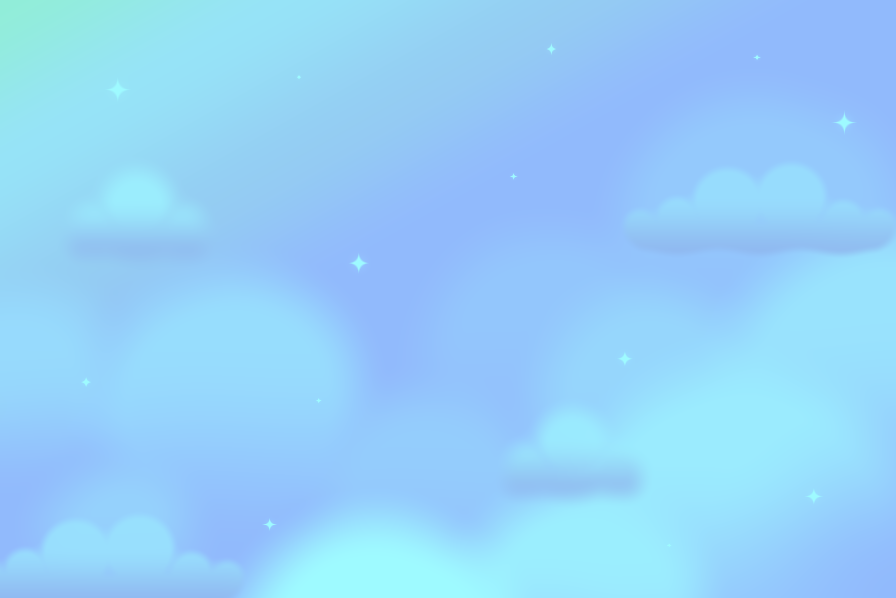
This background is drawn by a Shadertoy shader. Its source:

```glsl
const vec3 MINT = vec3(0.57, 0.93, 0.85);
const vec3 PALE_CYAN = vec3(0.59, 0.89, 0.97);
const vec3 DUSK_TEAL = vec3(0.58, 0.80, 0.95);
const vec3 PERIWINKLE = vec3(0.57, 0.73, 0.99);
const vec3 AZURE = vec3(0.59, 0.85, 0.99);
const vec3 AQUA = vec3(0.62, 0.98, 1.00);
const vec3 CLOUD_SHADE = vec3(0.56, 0.71, 0.93);
const vec2 SKY_AXIS = vec2(0.49, -0.87);
const float HAZE_SOFTNESS = 0.06;
const float HAZE_WARP = 0.025;
const float STAR_GLOW = 0.22;

// Haze banks, back to front: centre, radius, brightness
const vec4 HAZE[11] = vec4[](
    vec4(1.27, 0.60, 0.24, 0.25), vec4(0.92, 0.40, 0.20, 0.20),
    vec4(0.03, 0.35, 0.16, 0.52), vec4(0.39, 0.32, 0.22, 0.56),
    vec4(0.72, 0.17, 0.17, 0.30), vec4(1.10, 0.30, 0.20, 0.46),
    vec4(1.47, 0.34, 0.26, 0.65), vec4(0.20, 0.10, 0.12, 0.38),
    vec4(1.24, 0.12, 0.27, 0.78), vec4(0.97, -0.02, 0.20, 0.82),
    vec4(0.63, -0.10, 0.23, 1.00));

// Cloud puffs: centre, radius; small clouds use the first three
const vec3 SMALL_PUFFS[3] = vec3[](
    vec3(0.0, 0.0, 0.060), vec3(-0.072, -0.037, 0.038), vec3(0.075, -0.040, 0.038));
const vec3 WIDE_PUFFS[6] = vec3[](
    vec3(-0.053, 0.0, 0.058), vec3(0.053, 0.008, 0.058),
    vec3(-0.137, -0.027, 0.036), vec3(-0.200, -0.038, 0.026),
    vec3(0.140, -0.032, 0.036), vec3(0.200, -0.038, 0.027));

// Stars: centre, arm length
const vec3 STARS[13] = vec3[](
    vec3(0.197, 0.850, 0.022), vec3(0.922, 0.918, 0.011), vec3(1.266, 0.904, 0.007),
    vec3(1.412, 0.795, 0.020), vec3(0.600, 0.560, 0.019), vec3(0.859, 0.705, 0.007),
    vec3(0.500, 0.871, 0.006), vec3(1.045, 0.400, 0.015), vec3(0.144, 0.361, 0.011),
    vec3(0.533, 0.330, 0.006), vec3(0.451, 0.123, 0.012), vec3(1.361, 0.170, 0.016),
    vec3(1.119, 0.088, 0.005));

float hash(vec2 cell) {
    vec3 h = fract(vec3(cell.xyx) * 0.1031);
    h += dot(h, h.yzx + 33.33);
    return fract((h.x + h.y) * h.z);
}

float noise(vec2 p) {
    vec2 cell = floor(p), f = fract(p);
    f = f * f * (3.0 - 2.0 * f);
    return mix(mix(hash(cell), hash(cell + vec2(1, 0)), f.x),
               mix(hash(cell + vec2(0, 1)), hash(cell + vec2(1, 1)), f.x), f.y);
}

vec3 skyColor(vec2 p) {
    float d = dot(p - vec2(0.0, 1.0), SKY_AXIS);
    vec3 col = mix(MINT, PALE_CYAN, smoothstep(0.0, 0.25, d));
    col = mix(col, DUSK_TEAL, smoothstep(0.22, 0.50, d));
    return mix(col, PERIWINKLE, smoothstep(0.46, 0.68, d));
}

vec3 hazeColor(float brightness) {
    return brightness < 0.5 ? mix(PERIWINKLE, AZURE, brightness * 2.0)
                            : mix(AZURE, AQUA, brightness * 2.0 - 1.0);
}

float smoothMin(float a, float b, float k) {
    float h = max(k - abs(a - b), 0.0) / k;
    return min(a, b) - h * h * k * 0.25;
}

// Puffs joined to a rounded base with a gently rippled underside
void addCloud(inout vec3 col, vec2 q, bool wide, float softness, vec3 light) {
    float halfWidth = wide ? 0.19 : 0.085;
    vec2 base = q + vec2(0.0, 0.055 + 0.004 * cos(q.x * 46.0));
    base.x -= clamp(base.x, -halfWidth, halfWidth);
    float d = length(base) - 0.026;
    int count = wide ? 6 : 3;
    for (int i = 0; i < count; i++) {
        vec3 puff = wide ? WIDE_PUFFS[i] : SMALL_PUFFS[i];
        d = smoothMin(d, length(q - puff.xy) - puff.z, 0.015);
    }
    float mask = 1.0 - smoothstep(-softness, softness, d);
    vec3 body = mix(CLOUD_SHADE, light, smoothstep(-0.095, 0.015, q.y));
    col = mix(col, body, mask * (wide ? 0.85 : 0.9));
}

void mainImage(out vec4 fragColor, in vec2 fragCoord) {
    vec2 p = fragCoord / iResolution.y;
    vec3 col = skyColor(p);

    // Haze banks, brightest at their crowns
    vec2 warped = p + HAZE_WARP * (vec2(noise(p * 6.0), noise(p * 6.0 + 17.0)) - 0.5);
    for (int i = 0; i < HAZE.length(); i++) {
        vec2 q = warped - HAZE[i].xy;
        float r = HAZE[i].z;
        float mask = 1.0 - smoothstep(r - HAZE_SOFTNESS, r + HAZE_SOFTNESS, length(q));
        mask *= smoothstep(-1.2, 0.5, q.y / r);
        col = mix(col, hazeColor(HAZE[i].w), mask);
    }
    float corner = 1.0 - smoothstep(0.0, 0.36, length(p - vec2(1.5, 0.0)));
    col = mix(col, PERIWINKLE, corner);

    // Clouds
    addCloud(col, p - vec2(0.230, 0.655), false, 0.026, mix(AZURE, AQUA, 0.7));
    addCloud(col, p - vec2(1.270, 0.660), true, 0.009, mix(AZURE, AQUA, 0.2));
    addCloud(col, p - vec2(0.957, 0.255), false, 0.024, mix(AZURE, AQUA, 0.6));
    addCloud(col, p - vec2(0.180, 0.072), true, 0.009, mix(AZURE, AQUA, 0.3));

    // Four-pointed stars with a faint glow
    for (int i = 0; i < STARS.length(); i++) {
        vec2 q = abs(p - STARS[i].xy) / STARS[i].z;
        float arms = pow(q.x, 0.55) + pow(q.y, 0.55);
        float star = 1.0 - smoothstep(0.75, 1.15, arms);
        col = mix(col, AQUA, max(star, STAR_GLOW * exp(-3.0 * dot(q, q))));
    }
    fragColor = vec4(col, 1.0);
}
```
